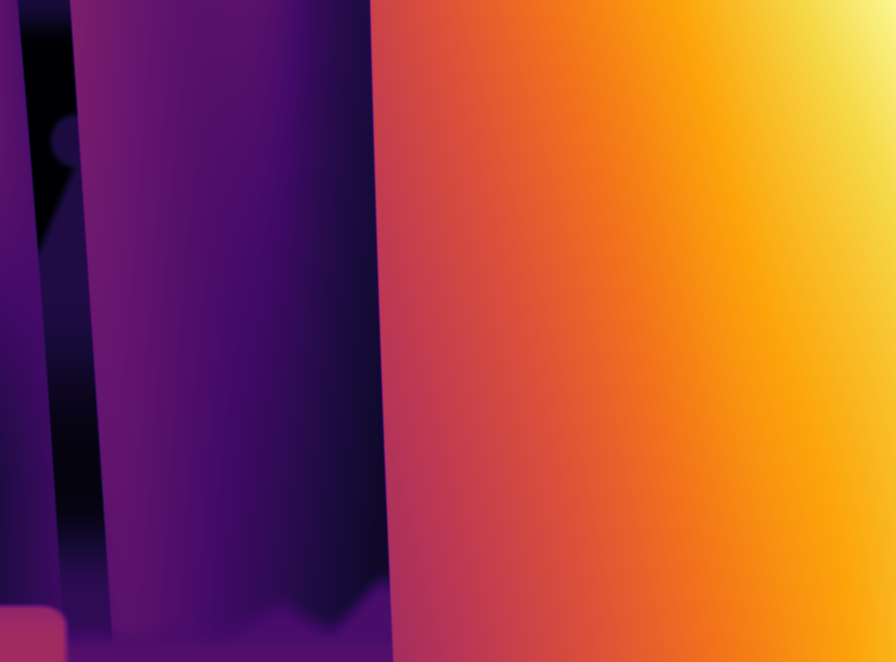
Reproduce this texture map procedurally as a WebGL 2 fragment shader.

```glsl
#version 300 es
precision highp float;

uniform vec2 u_resolution;
out vec4 fragColor;

// Heat ramp: black, violet, red, orange, pale yellow
vec3 heatRamp(float t) {
  vec3 stops[11] = vec3[11](
    vec3(0.001, 0.000, 0.014), vec3(0.087, 0.045, 0.225),
    vec3(0.258, 0.039, 0.406), vec3(0.416, 0.090, 0.433),
    vec3(0.578, 0.148, 0.404), vec3(0.736, 0.216, 0.330),
    vec3(0.865, 0.317, 0.226), vec3(0.955, 0.460, 0.100),
    vec3(0.988, 0.645, 0.040), vec3(0.964, 0.844, 0.273),
    vec3(0.988, 0.998, 0.645));
  float s = clamp(t, 0.0, 0.9999) * 10.0;
  int i = int(s);
  return mix(stops[i], stops[i + 1], fract(s));
}

float bump(float x, float center, float width) {
  float k = (x - center) / width;
  return exp(-k * k);
}

float hash(float n) {
  return fract(sin(n * 127.1) * 43758.5);
}

float noise(float x) {
  float i = floor(x);
  return mix(hash(i), hash(i + 1.0), smoothstep(0.0, 1.0, x - i));
}

float cover(float dist, float soft) {
  return smoothstep(-soft, soft, dist);
}

// Slanted borders as functions of the distance d from the top
float stripEdge(float d) { return 0.0195 + 0.065 * d - 0.012 * d * d; }
float trunkEdge(float d) { return 0.078 + 0.049 * d; }
float wallEdge(float d) { return 0.413 + 0.018 * d + 0.008 * d * d; }

// Bright curved surface on the right
float wallHeat(float x, float d) {
  float v = 1.0 - d;
  float u = (x - wallEdge(d)) / (1.0 - wallEdge(d));
  float heat = mix(0.44 + 0.105 * v, 0.83 + 0.15 * v * v, u);
  return heat + 0.022 * sin(3.14159 * v) * bump(u, 0.72, 0.22);
}

// Violet column, darkening to the right
float trunkHeat(float x, float d) {
  float v = 1.0 - d;
  float left = trunkEdge(d);
  float w = (x - left) / (wallEdge(d) - left);
  float heat = mix(0.28, 0.345, v) - 0.23 * w;
  heat += 0.055 * v * v * bump(w, 0.63, 0.17);
  return heat - 0.04 * d * exp(-max(w, 0.0) / 0.05);
}

float stripHeat(float x, float d) {
  float across = x / stripEdge(d);
  float upper = 0.265 - 0.04 * across;
  float lower = 0.12 + 0.065 * across;
  return mix(upper, lower, smoothstep(0.2, 0.75, d));
}

// Dark opening with dim shapes behind it
float gapHeat(float x, float d) {
  float heat = 0.10 * (1.0 - smoothstep(0.0, 0.07, d));
  float lump = length((vec2(x, d) - vec2(0.083, 0.213)) / vec2(0.028, 0.042));
  heat = mix(heat, 0.115, 1.0 - smoothstep(0.75, 1.1, lump));
  float slope = d - (0.375 - 3.2 * (x - 0.045));
  float far = mix(0.125, 0.025, smoothstep(0.43, 0.68, d));
  far += 0.13 * smoothstep(0.75, 0.9, d);
  return mix(heat, far, cover(slope, 0.025));
}

// Soft uneven ground along the bottom
float groundHeight(float x) {
  float h = 0.035 + 0.035 * bump(x, 0.31, 0.045);
  h += 0.075 * smoothstep(0.36, 0.435, x);
  return h + 0.02 * noise(x * 38.0);
}

float roundedBox(vec2 p, vec2 halfSize, float radius) {
  vec2 q = abs(p) - halfSize + radius;
  return length(max(q, 0.0)) + min(max(q.x, q.y), 0.0) - radius;
}

void main() {
  vec2 uv = gl_FragCoord.xy / u_resolution;
  float x = uv.x;
  float d = 1.0 - uv.y;
  float soft = 0.0018;

  // Layers from back to front
  float heat = gapHeat(x, d);
  heat = mix(heat, stripHeat(x, d), cover(stripEdge(d) - x, soft));
  heat = mix(heat, trunkHeat(x, d), cover(x - trunkEdge(d), soft));
  float ground = 0.215 + 0.03 * smoothstep(0.95, 1.0, d);
  heat = mix(heat, ground, cover(groundHeight(x) - uv.y, 0.025));

  // Warm mound in the lower left corner
  float mound = roundedBox(uv - vec2(0.0, -0.06), vec2(0.074, 0.145), 0.03);
  float moundHeat = 0.43 - 1.0 * max(uv.y - 0.045, 0.0);
  heat = mix(heat, moundHeat, cover(-mound, 0.006));

  heat = mix(heat, wallHeat(x, d), cover(x - wallEdge(d), soft));
  fragColor = vec4(heatRamp(heat), 1.0);
}
```
